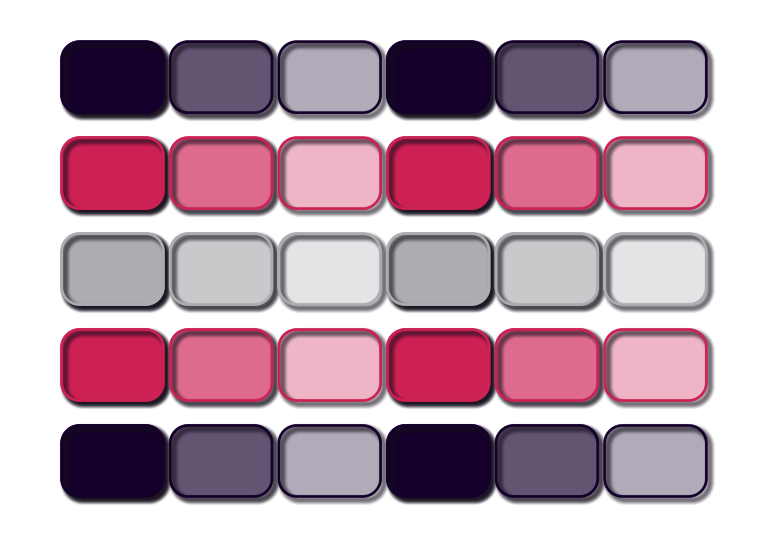
This pattern is drawn by a WebGL 2 fragment shader. Its source:

```glsl
#version 300 es
precision highp float;
// Six by five grid of rounded trays in navy, crimson and grey rows.
// Each tray is a rounded-box distance with a flat fill, a thin rim, and
// soft shadows thrown down and to the right; tints step every three columns.

uniform vec2 u_resolution;
out vec4 fragColor;

float roundedBox(vec2 p, vec2 halfSize, float radius) {
    vec2 q = abs(p) - halfSize + radius;
    return length(max(q, 0.0)) + min(max(q.x, q.y), 0.0) - radius;
}

float trayDistance(vec2 p) {
    return roundedBox(p, vec2(0.0974, 0.0687), 0.036);
}

// Rows mirror about the middle: grey, then crimson, then navy
vec3 rowAccent(float ring) {
    vec3 navy = vec3(0.078, 0.0, 0.165);
    vec3 crimson = vec3(0.805, 0.128, 0.328);
    vec3 grey = vec3(0.675, 0.68, 0.69);
    return ring < 0.5 ? grey : ring < 1.5 ? crimson : navy;
}

vec3 paintTray(vec3 ground, vec2 p, vec3 accent, float tintStep, float aa) {
    vec3 shade = vec3(0.07, 0.05, 0.1);
    float d = trayDistance(p);
    float shifted = trayDistance(p - vec2(0.0065, -0.0065));

    // Solid shadow of the fill, weaker for the paler tints
    float fillShadow = 1.0 - smoothstep(-0.005, 0.0075, shifted);
    vec3 color = mix(ground, shade, fillShadow * mix(0.92, 0.0, tintStep * 0.5));

    // Fill
    float inside = 1.0 - smoothstep(-aa, aa, d);
    vec3 tint = mix(accent, vec3(1.0), tintStep / 3.0);
    color = mix(color, tint, inside);

    // Blurred shadow of the rim, on the fill and on the ground
    float rimShadow = 1.0 - smoothstep(0.0005, 0.0115, abs(shifted + 0.0025));
    color = mix(color, shade, 0.58 * rimShadow);

    // Rim, lost in the fill where both share a colour
    float rim = 1.0 - smoothstep(-aa, aa, abs(d + 0.0025) - 0.0025);
    return mix(color, accent, rim);
}

void main() {
    // Canvas height is one unit; the grid is centred
    vec2 p = (gl_FragCoord.xy - 0.5 * u_resolution) / u_resolution.y;
    p.y += 0.002;
    float aa = 0.7 / u_resolution.y;
    vec2 pitch = vec2(0.2026, 0.179);

    float row = floor(p.y / pitch.y + 0.5);
    float column = floor(p.x / pitch.x + 3.0);
    vec3 color = vec3(1.0);

    // The left neighbour comes first, as its shadow reaches this cell
    for (float k = -1.0; k <= 0.0; k++) {
        float i = column + k;
        if (i < 0.0 || i > 5.0 || abs(row) > 2.0) continue;
        vec2 center = vec2(i - 2.5, row) * pitch;
        color = paintTray(color, p - center, rowAccent(abs(row)), mod(i, 3.0), aa);
    }
    fragColor = vec4(color, 1.0);
}
```
